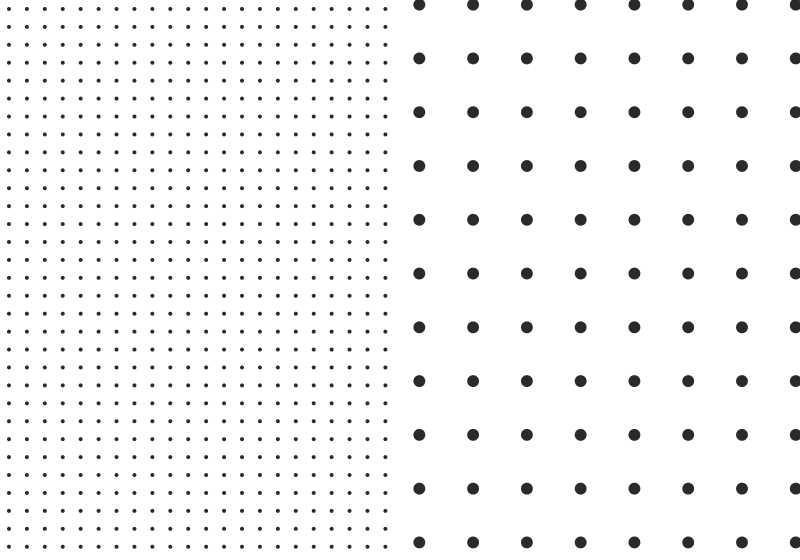
Left, the full canvas; right, a detail of the centre.
A WebGL 1 fragment shader for this pattern:

```glsl
precision highp float;
// Dot grid paper: small round charcoal dots on plain white.
// The sheet is cut into square cells from its top left corner, and each cell
// holds one identical dot at its centre, drawn from a circle distance.

uniform vec2 u_resolution;

// Lengths are fractions of the canvas height.
const float CELL_SIZE = 0.03201;
const float DOT_RADIUS = 0.00352;

const vec3 PAPER = vec3(1.0);
const vec3 INK = vec3(0.165);

// Position relative to the centre of the enclosing square cell.
vec2 repeatCell(vec2 p, float size) {
  return (fract(p / size) - 0.5) * size;
}

// Signed distance to a circle around the origin.
float circleDistance(vec2 p, float radius) {
  return length(p) - radius;
}

// Coverage of a shape, smoothed over about one pixel.
float coverage(float distance, float pixel) {
  return clamp(0.5 - distance / pixel, 0.0, 1.0);
}

void main() {
  float pixel = 1.0 / u_resolution.y;

  // Measure from the top left so that partial cells fall right and below.
  vec2 p = vec2(gl_FragCoord.x, u_resolution.y - gl_FragCoord.y) * pixel;

  vec2 local = repeatCell(p, CELL_SIZE);
  float dotMask = coverage(circleDistance(local, DOT_RADIUS), pixel);

  gl_FragColor = vec4(mix(PAPER, INK, dotMask), 1.0);
}
```
